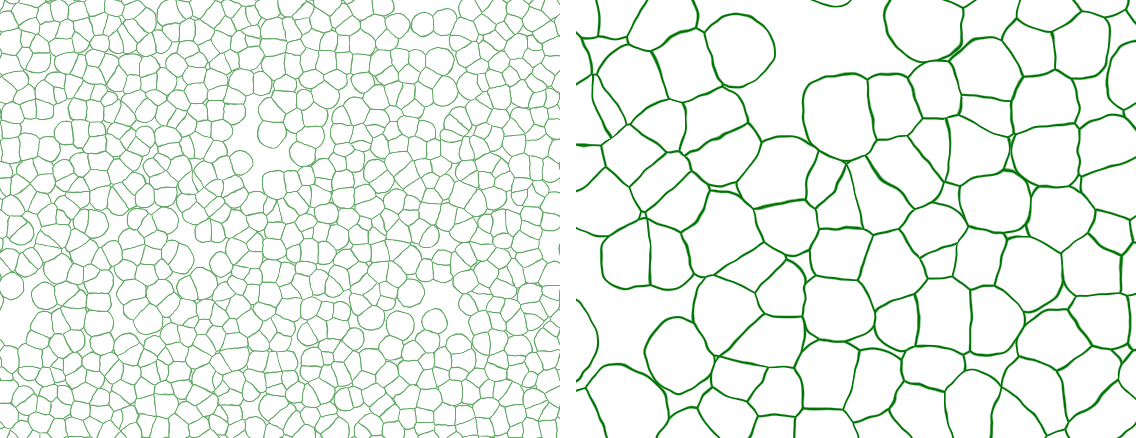
Left, the full canvas; right, a detail of the centre.
Reproduce this pattern procedurally as a Shadertoy shader.

```glsl
#define ROWS 25.0          // cells per canvas height
#define JITTER 0.86        // scatter of the cell centres
#define SIZE_SPREAD 0.24   // variation of cell radius, bends the walls
#define REACH 0.64         // growth limit, rounds cells beside gaps
#define GAP_SHARE 0.07     // share of missing cells
#define GAP_CLUSTER 0.45   // extra missing cells in sparse areas
#define LINE_WIDTH 0.042   // wall thickness in cells
#define SOFTNESS 0.6       // edge filter radius in pixels
#define BEND 0.16          // slow waviness of the walls
#define WOBBLE 0.05        // fine roughness of the walls
#define WALL_COLOR vec3(0.0, 0.455, 0.02)
#define PAPER_COLOR vec3(1.0)

vec2 hash2(vec2 p) {
    return fract(sin(vec2(dot(p, vec2(127.1, 311.7)),
                          dot(p, vec2(269.5, 183.3)))) * 43758.5453);
}

// Smooth value noise with two channels, centred on zero
vec2 noise2(vec2 p) {
    vec2 cell = floor(p), t = fract(p);
    t = t * t * (3.0 - 2.0 * t);
    vec2 low = mix(hash2(cell), hash2(cell + vec2(1, 0)), t.x);
    vec2 high = mix(hash2(cell + vec2(0, 1)), hash2(cell + vec2(1, 1)), t.x);
    return mix(low, high, t.y) - 0.5;
}

bool isMissing(vec2 cell) {
    float sparse = smoothstep(0.12, 0.4, noise2(cell * 0.22 + 31.7).x);
    return hash2(cell + 57.3).x < GAP_SHARE + GAP_CLUSTER * sparse;
}

// Distance to the nearest wall of a packing of round, touching cells
float wallDistance(vec2 p) {
    vec2 base = floor(p);
    float nearest = 9.0, second = 9.0;
    vec2 nearestDir = vec2(1, 0), secondDir = vec2(-1, 0);

    for (int y = -2; y <= 2; y++)
    for (int x = -2; x <= 2; x++) {
        vec2 cell = base + vec2(x, y);
        if (isMissing(cell)) continue;
        vec2 centre = cell + 0.5 + JITTER * (hash2(cell) - 0.5);
        vec2 offset = p - centre;
        float range = length(offset);
        vec2 dir = offset / max(range, 1e-4);
        float dist = range - SIZE_SPREAD * hash2(cell + 11.9).y;
        if (dist < nearest) {
            second = nearest;
            secondDir = nearestDir;
            nearest = dist;
            nearestDir = dir;
        } else if (dist < second) {
            second = dist;
            secondDir = dir;
        }
    }

    // Shared wall inside the growth limit, free outline at the limit
    float shared = (second - nearest) / max(length(nearestDir - secondDir), 0.25);
    float outline = REACH - nearest;
    return outline > 0.0 ? min(shared, outline) : -outline;
}

// Share of the pixel filter covered by a line at the given distance
float lineCoverage(float dist, float halfWidth, float radius) {
    float overlap = min(dist + halfWidth, radius) - max(dist - halfWidth, -radius);
    return clamp(overlap / (2.0 * radius), 0.0, 1.0);
}

void mainImage(out vec4 fragColor, in vec2 fragCoord) {
    float pixel = ROWS / iResolution.y;
    vec2 p = fragCoord * pixel;

    // Make the walls irregular
    p += BEND * noise2(p * 1.6) + WOBBLE * noise2(p * 5.0 + 17.0);

    float ink = lineCoverage(wallDistance(p), 0.5 * LINE_WIDTH, SOFTNESS * pixel);
    fragColor = vec4(mix(PAPER_COLOR, WALL_COLOR, ink), 1.0);
}
```
